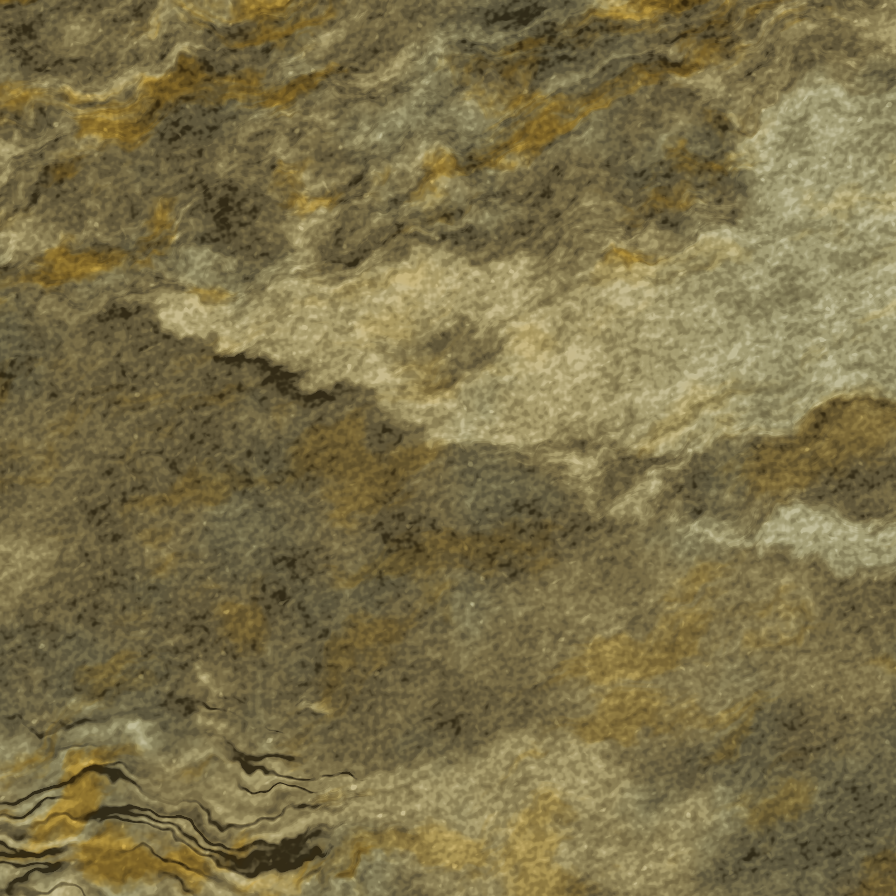
A WebGL 1 fragment shader for this texture:

```glsl
precision highp float;
uniform vec2 u_resolution;

const vec3 SHADOW = vec3(0.20, 0.17, 0.09);
const vec3 SLATE = vec3(0.38, 0.34, 0.225);
const vec3 OLIVE = vec3(0.47, 0.42, 0.27);
const vec3 KHAKI = vec3(0.55, 0.50, 0.33);
const vec3 SAND = vec3(0.66, 0.61, 0.42);
const vec3 CREAM = vec3(0.78, 0.73, 0.55);
const vec3 RUST_TINT = vec3(1.03, 0.90, 0.50);
const vec3 COOL_TINT = vec3(0.96, 1.0, 1.07);
const float STREAK_ANGLE = 0.33;
const float STREAK_STRETCH = 3.0;
const float WARP = 0.11;
const float GRAIN = 0.34;
const float DARK_TONE = 0.27;
const float PALE_TONE = 0.77;

vec2 gradientAt(vec2 cell) {
  float a = 6.2832 * fract(sin(dot(cell, vec2(127.1, 311.7))) * 43758.545);
  return vec2(cos(a), sin(a));
}

float noise(vec2 p) {
  vec2 i = floor(p), f = fract(p);
  vec2 u = f * f * f * (f * (f * 6.0 - 15.0) + 10.0);
  vec2 e = vec2(1.0, 0.0);
  float low = mix(dot(gradientAt(i), f), dot(gradientAt(i + e), f - e), u.x);
  float high = mix(dot(gradientAt(i + e.yx), f - e.yx), dot(gradientAt(i + 1.0), f - 1.0), u.x);
  return mix(low, high, u.y);
}

float fbm(vec2 p) {
  float sum = 0.0, amp = 0.5;
  for (int i = 0; i < 5; i++) {
    sum += amp * noise(p);
    p = mat2(0.8, 0.6, -0.6, 0.8) * p * 2.03 + 7.3;
    amp *= 0.55;
  }
  return sum;
}

vec2 rotate(vec2 p, float a) {
  float c = cos(a), s = sin(a);
  return vec2(c * p.x + s * p.y, c * p.y - s * p.x);
}

float patchMask(vec2 p, vec2 centre, vec2 radius, float ragged) {
  return 1.0 - smoothstep(0.55, 1.25, length((p - centre) / radius) + ragged);
}

vec3 stoneRamp(float t) {
  vec3 c = mix(SHADOW, SLATE, smoothstep(-0.1, 0.2, t));
  c = mix(c, OLIVE, smoothstep(0.2, 0.4, t));
  c = mix(c, KHAKI, smoothstep(0.4, 0.6, t));
  c = mix(c, SAND, smoothstep(0.6, 0.8, t));
  return mix(c, CREAM, smoothstep(0.8, 1.05, t));
}

void main() {
  vec2 p = gl_FragCoord.xy / u_resolution;
  vec2 q = p + WARP * vec2(fbm(p * 5.0), fbm(p * 5.0 + 17.0));
  vec2 along = rotate(q, STREAK_ANGLE) * vec2(1.0, STREAK_STRETCH);
  float coarse = fbm(along * 3.6 + 3.0);
  float streak = fbm(along * 13.0 + 31.0);
  float mottle = fbm(p * 11.0 + 5.0);

  // Diagonal contact, with a pale wedge opening to the right above it
  float contactY = 0.715 - 0.41 * q.x + 0.04 * smoothstep(0.7, 1.0, q.x);
  float d = q.y - contactY + 0.02 * streak;
  float above = smoothstep(-0.008, 0.014, d);
  float wedgeTop = 0.71 + 0.19 * smoothstep(0.65, 1.0, q.x);
  float upper = smoothstep(-0.035, 0.03, q.y - wedgeTop + 0.25 * coarse);
  float ragged = 1.6 * coarse + 0.8 * streak;
  float wedge = above * (1.0 - upper);
  wedge *= 1.0 - 0.9 * patchMask(q, vec2(0.87, 0.475), vec2(0.30, 0.07), ragged);
  wedge *= 1.0 - 0.5 * patchMask(q, vec2(0.50, 0.61), vec2(0.08, 0.03), ragged);

  // Pale seams in the upper rock, haze and drifts in the lower rock
  float seam = 1.0 - smoothstep(0.0, 0.09, abs(noise(along * 3.1 + 11.0) + 0.2 * streak));
  float cloud = smoothstep(0.02, 0.26, coarse + 0.4 * streak);
  float pale = upper * max(0.55 * seam, 0.65 * cloud);
  pale *= 1.0 - 0.8 * patchMask(q, vec2(0.71, 0.81), vec2(0.20, 0.06), ragged);
  pale = max(pale, wedge);
  pale = max(pale, 0.8 * patchMask(q, vec2(0.56, 0.06), vec2(0.30, 0.10), ragged));
  pale = max(pale, 0.6 * patchMask(q, vec2(0.0, 0.36), vec2(0.06, 0.06), ragged));
  float haze = patchMask(q, vec2(0.76, 0.31), vec2(0.22, 0.16), ragged);
  pale = max(pale, (1.0 - above) * 0.45 * haze);
  float tone = mix(DARK_TONE, PALE_TONE, pale);
  tone += 0.55 * streak * mix(0.5, 1.0, above) + 0.45 * mottle;

  // Shadowed lip under the contact
  float lip = exp(-pow((d + 0.010) / 0.008, 2.0)) * (1.0 - smoothstep(0.4, 0.65, p.x));
  tone -= 0.28 * lip * smoothstep(-0.2, 0.2, noise(p * 16.0) + 0.1);

  // Thin cracked bedding in the lower left corner
  vec2 bed = vec2(q.x * 5.0, q.y * 40.0 + 3.0 * q.x);
  float crack = 1.0 - smoothstep(0.02, 0.15, abs(noise(bed) + 0.15 * mottle));
  crack *= smoothstep(-0.25, 0.15, noise(bed * vec2(1.6, 0.4) + 9.0));
  float layered = 1.0 - smoothstep(0.34, 0.39, p.x + 0.15 * streak);
  layered *= 1.0 - smoothstep(0.15, 0.22, p.y + 0.25 * mottle);
  float bedTone = 0.58 + 0.7 * noise(bed * vec2(1.7, 1.5) + 20.0) + 0.4 * streak - 0.7 * crack;
  tone = mix(tone, bedTone, layered);

  // Slanted fine grain and scattered bright flecks
  vec2 fine = rotate(p, STREAK_ANGLE + 0.15);
  float grain = noise(fine * vec2(75.0, 125.0)) + 0.7 * noise(p * 185.0 + 40.0);
  tone += GRAIN * grain * mix(1.0, 0.7, layered);
  tone += 0.35 * smoothstep(0.40, 0.62, noise(fine * vec2(85.0, 100.0) + 60.0));

  // Iron staining and cool grey areas
  float stain = smoothstep(0.02, 0.26, fbm(along * 4.5 + 50.0) + 0.35 * mottle);
  stain *= mix(0.45, 0.9, max(upper, layered)) * (1.0 - 0.5 * wedge);
  float cool = smoothstep(-0.05, 0.22, fbm(p * 4.0 + 80.0)) * (1.0 - stain);
  cool = max(cool, wedge * smoothstep(0.6, 0.9, p.x) * (1.0 - stain));
  vec3 color = stoneRamp(tone);
  color *= mix(vec3(1.0), RUST_TINT, stain);
  color *= mix(vec3(1.0), COOL_TINT, cool);
  gl_FragColor = vec4(clamp(color, 0.0, 1.0), 1.0);
}
```
